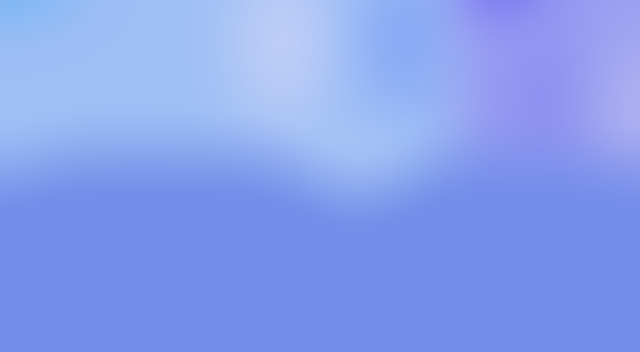
Reproduce this background procedurally as a Shadertoy shader.

```glsl
const vec3 BASE_BLUE  = vec3(0.447, 0.550, 0.912);
const vec3 SKY        = vec3(0.620, 0.745, 0.957);
const vec3 AZURE      = vec3(0.500, 0.720, 0.955);
const vec3 PEARL      = vec3(0.738, 0.803, 0.972);
const vec3 CORNFLOWER = vec3(0.540, 0.670, 0.962);
const vec3 ICE        = vec3(0.665, 0.775, 0.965);
const vec3 VIOLET     = vec3(0.595, 0.615, 0.950);
const vec3 INDIGO     = vec3(0.500, 0.500, 0.938);
const vec3 IRIS       = vec3(0.558, 0.570, 0.940);
const vec3 LAVENDER   = vec3(0.670, 0.690, 0.940);

const float HORIZON      = 0.565; // height where the upper colours half fade
const float FADE_HALF    = 0.155; // half height of that fade
const float BOWL_DEPTH   = 0.100; // sag of the fade right of the centre
const float CORNER_DEPTH = 0.045; // sag of the fade at both sides

// Soft elliptical falloff: 1 at the centre, 1/e at the radius.
float glow(vec2 p, vec2 centre, vec2 radius) {
    vec2 d = (p - centre) / radius;
    return exp(-dot(d, d));
}

float bump(float x, float centre, float width) {
    float d = (x - centre) / width;
    return exp(-d * d);
}

// Overlapping colour clouds of the upper half.
vec3 cloudColour(vec2 p) {
    vec3 c = SKY;
    c = mix(c, AZURE, glow(p, vec2(0.02, 1.04), vec2(0.10, 0.13)));
    c = mix(c, PEARL, glow(p, vec2(0.445, 0.88), vec2(0.095, 0.26)));
    c = mix(c, CORNFLOWER, glow(p, vec2(0.635, 0.89), vec2(0.085, 0.24)));
    c = mix(c, VIOLET, smoothstep(0.63, 0.79, p.x));
    c = mix(c, INDIGO, glow(p, vec2(0.79, 1.03), vec2(0.075, 0.11)));
    c = mix(c, IRIS, glow(p, vec2(0.855, 0.72), vec2(0.075, 0.20)));
    c = mix(c, LAVENDER, glow(p, vec2(1.01, 0.69), vec2(0.085, 0.24)));
    return mix(c, ICE, 0.8 * glow(p, vec2(0.56, 0.53), vec2(0.12, 0.13)));
}

// Height of the fade, sagging into a bowl and at the corners.
float fadeHeight(float x) {
    float corners = bump(x, 0.0, 0.09) + bump(x, 1.0, 0.12);
    return HORIZON - BOWL_DEPTH * bump(x, 0.56, 0.115)
                   - CORNER_DEPTH * corners;
}

void mainImage(out vec4 fragColor, in vec2 fragCoord) {
    vec2 p = fragCoord / iResolution.xy;
    float edge = fadeHeight(p.x);
    float cover = smoothstep(edge - FADE_HALF, edge + FADE_HALF, p.y);
    fragColor = vec4(mix(BASE_BLUE, cloudColour(p), cover), 1.0);
}
```
